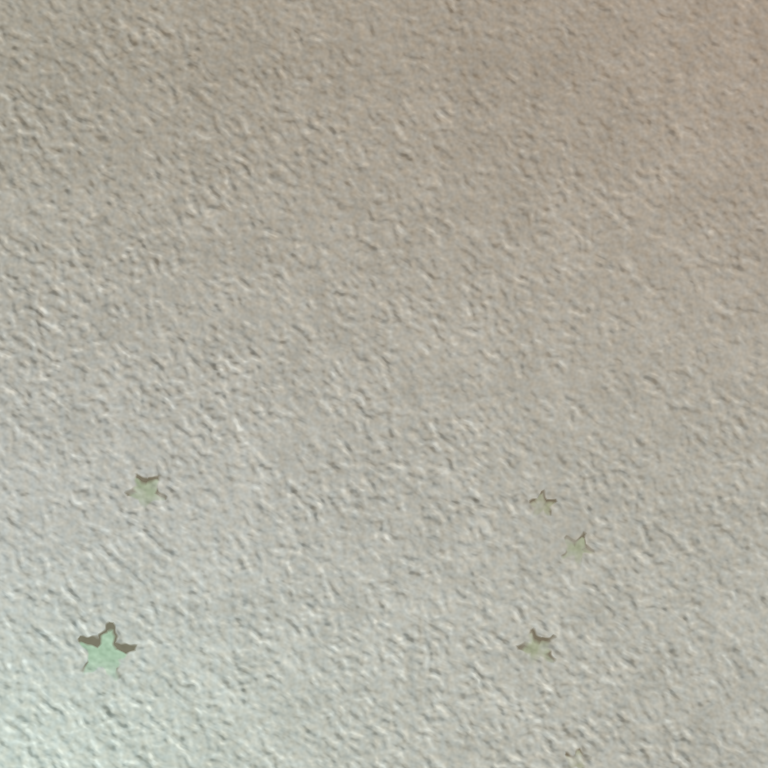
Write a Shadertoy shader that draws this texture.

```glsl
// Rough painted plaster under raking light from the lower left, warm at the
// top right and pale green at the bottom left, with a few worn relief stars.
// Relief is the slope of stretched gradient noise along the light direction.

#define GRAIN_ALONG 66.0     // cells per canvas along the strokes
#define GRAIN_ACROSS 110.0   // cells per canvas across the strokes
#define STROKE_ANGLE -0.72   // stroke direction in radians
#define LIGHT_STEP 0.0031    // distance over which the slope is taken
#define RELIEF 0.120         // contrast of the relief
#define SPARSENESS 0.95      // how far strong dents outweigh weak ones
#define SPECKLE 0.036        // contrast of the fine grain
#define MOTTLE 0.042         // contrast of the soft blotches
#define STAR_COUNT 6
#define STAR_TILT 0.20       // clockwise turn of the stars

const vec3 TOP_LEFT = vec3(0.650, 0.630, 0.576);
const vec3 TOP_RIGHT = vec3(0.650, 0.598, 0.538);
const vec3 LOW_LEFT = vec3(0.748, 0.758, 0.733);
const vec3 LOW_RIGHT = vec3(0.708, 0.704, 0.662);
const vec3 CORNER_GLOW = vec3(0.035, 0.070, 0.055);
const vec3 STAR_GREEN = vec3(0.66, 0.78, 0.67);
const vec3 STAR_TAN = vec3(0.62, 0.58, 0.47);
const vec3 STAR_SHADOW = vec3(0.41, 0.36, 0.30);

// Centre, radius and wear of each star
const vec4 STARS[STAR_COUNT] = vec4[STAR_COUNT](
    vec4(0.137, 0.151, 0.046, 0.0), vec4(0.191, 0.362, 0.031, 0.45),
    vec4(0.707, 0.342, 0.021, 0.7), vec4(0.752, 0.286, 0.025, 0.6),
    vec4(0.700, 0.156, 0.030, 0.6), vec4(0.752, 0.010, 0.020, 0.7));

mat2 rotation(float angle) {
    float c = cos(angle), s = sin(angle);
    return mat2(c, s, -s, c);
}

float hash(vec2 p) {
    return fract(sin(dot(p, vec2(127.1, 311.7))) * 43758.5453);
}

vec2 randomDirection(vec2 cell) {
    float angle = 6.2832 * hash(cell);
    return vec2(cos(angle), sin(angle));
}

// Gradient noise, roughly -0.7 to 0.7
float noise(vec2 p) {
    vec2 i = floor(p), f = p - i;
    vec2 w = f * f * f * (f * (f * 6.0 - 15.0) + 10.0);
    vec2 e = vec2(1.0, 0.0);
    float a = dot(randomDirection(i), f);
    float b = dot(randomDirection(i + e.xy), f - e.xy);
    float c = dot(randomDirection(i + e.yx), f - e.yx);
    float d = dot(randomDirection(i + e.xx), f - e.xx);
    return mix(mix(a, b, w.x), mix(c, d, w.x), w.y);
}

// Plaster height: broad, main and fine octaves, each turned a little further
float plasterHeight(vec2 p) {
    p += 0.004 * vec2(noise(p * 38.0), noise(p * 38.0 + 37.0));
    float height = 0.0, scale = 0.55;
    vec3 amplitude = vec3(0.55, 0.78, 0.36);
    for (int i = 0; i < 3; i++) {
        float turn = STROKE_ANGLE + 0.30 * float(i - 1);
        vec2 q = rotation(-turn) * p * vec2(GRAIN_ALONG, GRAIN_ACROSS);
        height += amplitude[i] * noise(q * scale + 19.0 * float(i));
        scale *= 1.9;
    }
    return height;
}

// Approximate signed distance to a five-pointed star with blunt tips
float starDistance(vec2 p, float radius) {
    float sector = 6.2832 / 5.0;
    float angle = abs(mod(atan(p.x, p.y) + 0.5 * sector, sector) - 0.5 * sector);
    vec2 folded = length(p) * vec2(sin(angle), cos(angle));
    float edge = dot(folded - vec2(0.0, radius), normalize(vec2(0.636, 0.264)));
    return max(edge, length(p) - 0.86 * radius);
}

void mainImage(out vec4 fragColor, in vec2 fragCoord) {
    vec2 uv = fragCoord / iResolution.xy;
    vec2 p = fragCoord / iResolution.y;
    float soft = max(0.0022, 1.0 / iResolution.y);

    // Broad light over the wall, with soft blotches
    vec3 wall = mix(mix(LOW_LEFT, LOW_RIGHT, smoothstep(-0.1, 0.9, uv.x)),
                    mix(TOP_LEFT, TOP_RIGHT, uv.x), smoothstep(0.12, 1.02, uv.y));
    wall += CORNER_GLOW * exp(-dot(uv, uv * vec2(5.0, 22.0)));
    wall += 0.020 * noise(p * 4.0 + 8.0);
    wall += MOTTLE * (noise(p * 17.0 + 23.0) + noise(p * 42.0 + 47.0)) * mix(1.0, 0.6, uv.y);

    // Relief of scattered dents, flatter towards the top right
    vec2 lightStep = LIGHT_STEP * vec2(0.60, 0.80);
    float slope = plasterHeight(p + lightStep) - plasterHeight(p - lightStep);
    float roughness = mix(1.15, 0.62, smoothstep(0.5, 1.8, uv.x + uv.y));
    roughness *= 1.0 + 0.5 * noise(p * 9.0 + 5.0) + 0.9 * noise(p * 33.0 + 71.0);
    float dent = slope * (0.60 + SPARSENESS * min(abs(slope), 0.6));
    float shade = RELIEF * roughness * dent * (slope < 0.0 ? 1.1 : 0.85);

    // Fine grain with a slight warm and cool drift
    float speckle = SPECKLE * noise(p * 200.0);
    vec3 tint = vec3(0.022, 0.0, -0.022) * noise(p * 105.0 + 61.0);
    vec3 color = wall + shade * vec3(1.0, 1.0, 0.97) + speckle + tint;

    // Worn stars: dark upper rims, pale bodies that fade below
    for (int i = 0; i < STAR_COUNT; i++) {
        vec4 star = STARS[i];
        mat2 turn = rotation(STAR_TILT + 0.5 * float(i));
        vec2 q = turn * (p - star.xy);
        vec2 rim = turn * vec2(0.002, 0.25 * star.z);
        float ragged = 0.005 * noise(p * 90.0);
        float body = 1.0 - smoothstep(-soft, soft, starDistance(q, star.z) + ragged);
        float lit = 1.0 - smoothstep(-soft, 2.0 * soft, starDistance(q + rim, star.z) + ragged);
        float worn = star.w * smoothstep(-0.25, 0.30, noise(p * 55.0 + 3.0));
        float fade = smoothstep(-1.0, 0.0, (p.y - star.y) / star.z);
        vec3 face = mix(STAR_GREEN, STAR_TAN, star.w) + 0.3 * shade + speckle;
        vec3 surface = mix(STAR_SHADOW, face, max(lit, 0.25));
        color = mix(color, surface, body * (1.0 - worn) * mix(0.25, 0.95, fade));
    }

    fragColor = vec4(clamp(color, 0.0, 1.0), 1.0);
}
```
